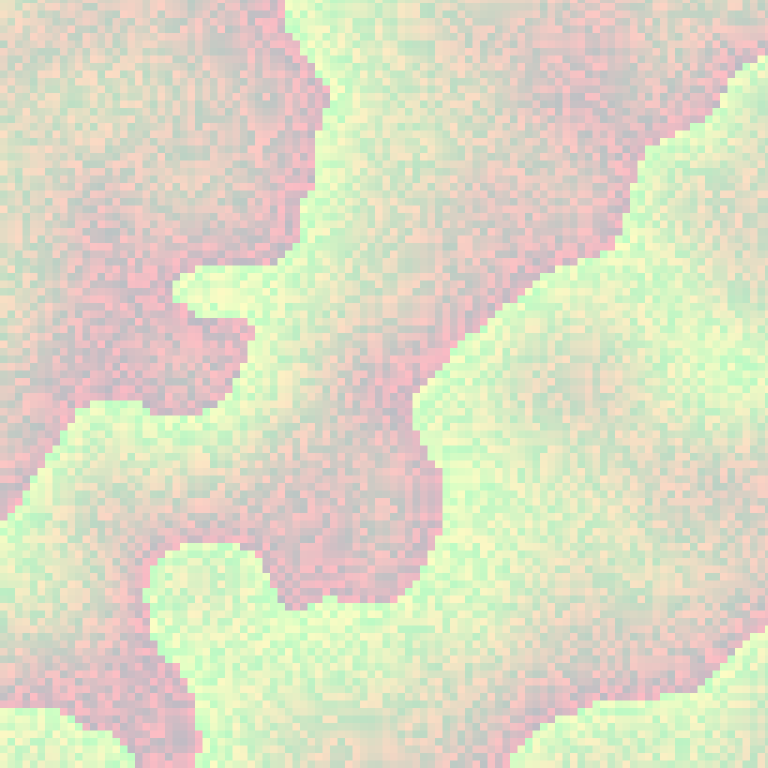
Write a Shadertoy shader that draws this pattern.

```glsl
const float CELLS = 102.4;               // mosaic cells per canvas height
const vec2 BAND_SLOPE = vec2(1.45, -1.65); // bands gained across the canvas
const float BAND_START = 1.9;
const float WARP_SCALE = 4.0;            // lattice of the coarsest noise
const float WARP_AMOUNT = 0.95;
const float WARP_GAIN = 0.36;
const int WARP_OCTAVES = 3;
const float GRAIN_FREQUENCY = 93.0;      // red cycles per band, aliased by the cells
const vec2 RED_RANGE = vec2(0.735, 0.99);
const vec2 GREEN_RANGE = vec2(0.725, 1.0);
const float BLUE = 0.77;
const vec2 SEED = vec2(17.0, 43.0);
const int SAMPLES = 2;                   // antialiasing samples per axis

float hash(vec2 p) {
    vec3 q = fract(p.xyx * 0.1031);
    q += dot(q, q.yzx + 33.33);
    return fract((q.x + q.y) * q.z);
}

float valueNoise(vec2 p) {
    vec2 corner = floor(p);
    vec2 t = fract(p);
    t = t * t * (3.0 - 2.0 * t);
    float low = mix(hash(corner), hash(corner + vec2(1.0, 0.0)), t.x);
    float high = mix(hash(corner + vec2(0.0, 1.0)), hash(corner + 1.0), t.x);
    return mix(low, high, t.y);
}

// Diagonal ramp bent by fractal noise.
float heightField(vec2 uv) {
    float height = BAND_START + dot(uv, BAND_SLOPE);
    float amount = WARP_AMOUNT;
    vec2 p = uv * WARP_SCALE + SEED;
    for (int i = 0; i < WARP_OCTAVES; i++) {
        height += amount * (valueNoise(p) - 0.5);
        amount *= WARP_GAIN;
        p = p * 2.0 + SEED;
    }
    return height;
}

// Green falls once per band; red cycles fast enough to break into grain.
vec3 cellColour(vec2 uv) {
    vec2 centre = (floor(uv * CELLS) + 0.5) / CELLS;
    float height = heightField(centre);
    float red = mix(RED_RANGE.x, RED_RANGE.y, fract(height * GRAIN_FREQUENCY));
    float green = mix(GREEN_RANGE.y, GREEN_RANGE.x, fract(height));
    return vec3(red, green, BLUE);
}

void mainImage(out vec4 fragColor, in vec2 fragCoord) {
    // Average a small grid of samples to smooth the cell borders.
    vec3 colour = vec3(0.0);
    for (int y = 0; y < SAMPLES; y++) {
        for (int x = 0; x < SAMPLES; x++) {
            vec2 offset = (vec2(x, y) + 0.5) / float(SAMPLES) - 0.5;
            colour += cellColour((fragCoord + offset) / iResolution.y);
        }
    }
    fragColor = vec4(colour / float(SAMPLES * SAMPLES), 1.0);
}
```
